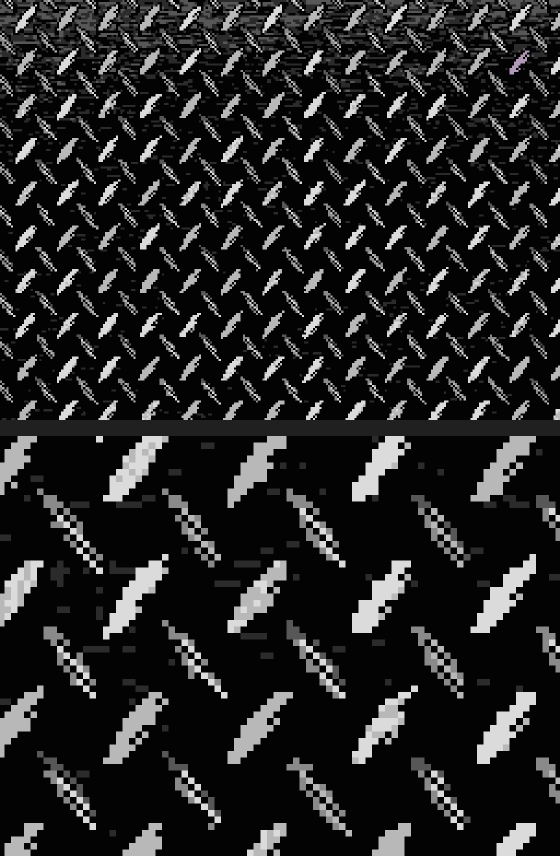
Top, the full canvas; bottom, a detail of the centre.
Give the GLSL for this texture, as a WebGL 2 fragment shader.

```glsl
#version 300 es
precision highp float;
// Draws black diamond tread plate in coarse blocks, with a streaked sheen at the top.
uniform vec2 u_resolution;
out vec4 fragColor;

// Layout, in blocks
const float ROWS = 192.0;                 // blocks over the canvas height
const vec2 PERIOD = vec2(18.8, 20.03);    // spacing of the lugs
const vec2 BRIGHT_ORIGIN = vec2(12.0, 3.4);
const vec2 DIM_OFFSET = vec2(9.0, 10.0);  // dim lug relative to bright lug
const float LUG_HALF_HEIGHT = 6.0;
const float BRIGHT_HALF_WIDTH = 2.35;
const float DIM_HALF_WIDTH = 1.85;
const float LEAN = 3.6;                   // sideways run from middle to tip
const float HOOK = 0.9;                   // extra run at the tips
const float SHADOW = 1.2;                 // dark margin around lugs
const float EDGE_WEAR = 0.8;

// Sheen and colour
const float SHEEN_DEPTH = 0.22;           // share of the height
const float STREAK_BASE = 0.10;
const float STREAK_GAIN = 0.58;
const vec2 TINTED_TILE = vec2(12.0, 8.0);
const vec3 TINT = vec3(0.96, 0.84, 1.0);
const float BLACK = 0.01;
const float COAL = 0.17;
const float SLATE = 0.34;
const float STEEL = 0.54;
const float SILVER = 0.72;
const float WHITE = 0.86;

float hash(vec2 p) {
  return fract(sin(dot(p, vec2(127.1, 311.7))) * 43758.55);
}

// Returns position across the lug and distance outside its edge.
vec2 lug(vec2 d, float direction, float halfWidth) {
  float v = d.y / LUG_HALF_HEIGHT;
  float t = clamp(v, -1.0, 1.0);
  float across = d.x - direction * (LEAN * t + HOOK * t * t * t);
  float width = halfWidth * sqrt(1.0 - t * t);
  float outside = max(abs(across) - width, (abs(v) - 1.0) * LUG_HALF_HEIGHT);
  return vec2(across / halfWidth, outside);
}

// Horizontal dashes from two lengths of cells, shifted row by row
float streaks(vec2 block) {
  float shift = 40.0 * hash(vec2(block.y, 3.0));
  float longDash = hash(vec2(floor((block.x + shift) / 9.0), block.y));
  float shortDash = hash(vec2(floor((block.x + shift) / 2.0), block.y + 311.0));
  return 0.6 * longDash + 0.4 * shortDash;
}

float sheet(vec2 block) {
  float depth = (1.0 - block.y / ROWS) / SHEEN_DEPTH;
  float patches = 0.04 * sin(block.x * 0.037 + 1.5 * sin(block.y * 0.05))
                + 0.03 * sin(block.x * 0.021 - block.y * 0.07);
  float threshold = STREAK_BASE + STREAK_GAIN * exp(-pow(max(depth, 0.0), 1.5)) + patches;
  float margin = threshold - streaks(block);
  return margin < 0.0 ? BLACK : (margin < 0.22 ? COAL : SLATE);
}

// Pale lug: solid face with a dotted seam beside its right edge
float brightFace(float across, vec2 block, vec2 tile, bool dotted) {
  float wear = hash(tile + 7.0);
  float seam = 0.22 + 0.25 * wear;
  if (dotted && across > seam && across < seam + 0.42 && wear > 0.2) return BLACK;
  if (across > 0.75) return SILVER;
  return hash(tile + 19.0) + 0.25 * hash(block) > 0.62 ? WHITE : SILVER;
}

// Thin lug: grey rims around a checkered core
float dimFace(float across, float height, vec2 tile, bool dotted) {
  float tone = hash(tile + 31.0) > 0.45 ? STEEL : SLATE;
  if (height > 3.4) return tone;
  if (across < -0.42) return STEEL;
  if (across > 0.62) return tone;
  return dotted ? BLACK : (hash(tile + 43.0) > 0.4 ? WHITE : SILVER);
}

vec3 plate(vec2 block) {
  vec2 p = block + 0.5 - BRIGHT_ORIGIN;
  vec2 brightTile = floor(p / PERIOD + 0.5);
  vec2 dimTile = floor((p - DIM_OFFSET) / PERIOD + 0.5);
  vec2 dimLocal = p - DIM_OFFSET - dimTile * PERIOD;
  vec2 bright = lug(p - brightTile * PERIOD, 1.0, BRIGHT_HALF_WIDTH);
  vec2 dim = lug(dimLocal, -1.0, DIM_HALF_WIDTH);
  float wear = EDGE_WEAR * (hash(block + 53.0) - 0.5);
  bool dotted = mod(block.x + block.y, 2.0) < 0.5;

  if (bright.y < wear) {
    vec3 tint = distance(brightTile, TINTED_TILE) < 0.5 ? TINT : vec3(1.0);
    return tint * brightFace(bright.x, block, brightTile, dotted);
  }
  if (dim.y < wear) return vec3(dimFace(dim.x, dimLocal.y, dimTile, dotted));
  return vec3(min(bright.y, dim.y) < SHADOW ? BLACK : sheet(block));
}

void main() {
  // Four samples smooth block edges that fall inside a pixel
  vec3 color = vec3(0.0);
  for (int i = 0; i < 4; i++) {
    vec2 jitter = vec2(i % 2, i / 2) * 0.5 - 0.25;
    vec2 p = (gl_FragCoord.xy + jitter) / u_resolution.y * ROWS;
    color += 0.25 * plate(floor(p));
  }
  fragColor = vec4(color, 1.0);
}
```
